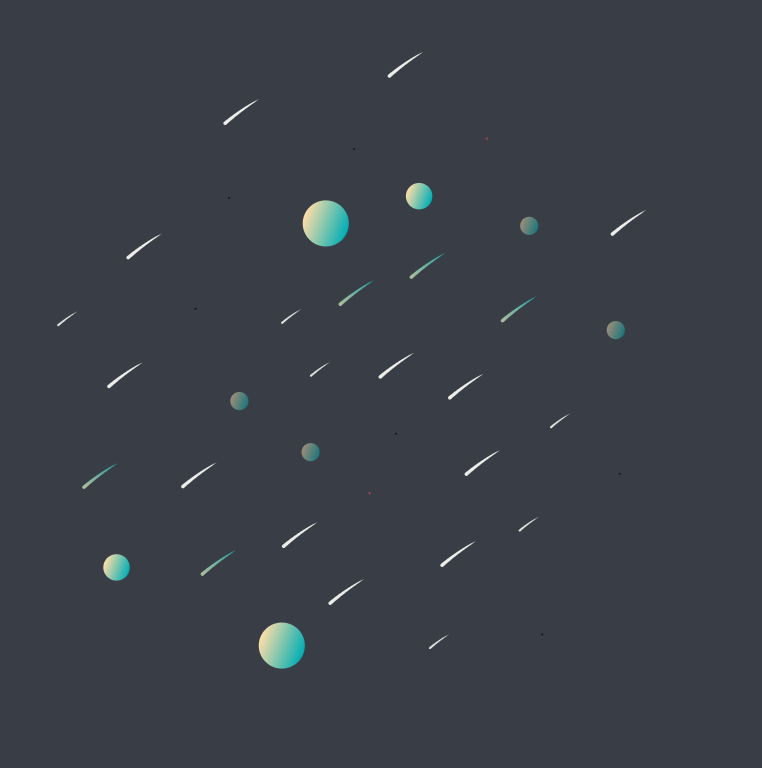
Give the GLSL for this background, as a WebGL 1 fragment shader.

```glsl
precision highp float;
uniform vec2 u_resolution;

// Lengths are fractions of the canvas height
const vec3 SKY = vec3(0.2235, 0.2431, 0.2745);
const vec3 CREAM = vec3(1.0, 0.87, 0.66);
const vec3 TEAL = vec3(0.0, 0.68, 0.71);
const vec3 WHITE = vec3(0.95, 0.95, 0.93);
const vec3 NAVY = vec3(0.06, 0.08, 0.19);
const vec3 RED = vec3(0.75, 0.25, 0.30);

const vec2 FIELD_CENTER = vec2(0.475, 0.51);
const float FIELD_RADIUS = 0.41;
const float FIELD_POWER = 0.58;   // above 0.5 gathers items at the center
const float JITTER = 0.035;
const float GOLDEN_ANGLE = 2.39996;
const float START_ANGLE = 0.6;
const float ITEM_COUNT = 39.0;
const float SHUFFLE_STEP = 16.0;  // shares no factor with ITEM_COUNT
const float SHUFFLE_START = 3.0;

const vec2 FALL_DIR = vec2(0.814, 0.581);
const vec2 SHADE_DIR = vec2(0.94, -0.34);
const vec2 LONG_STREAK = vec2(0.054, 0.0023);  // length, half width
const vec2 SHORT_STREAK = vec2(0.031, 0.0014);
const float LARGE_DISC = 0.030;
const float MEDIUM_DISC = 0.0172;
const float DIM_DISC = 0.0118;
const float SPECK = 0.0013;
const float BOW = 0.0012;

vec2 hash2(float n) {
    return fract(sin(vec2(n, n + 17.3) * vec2(12.9898, 78.233)) * 4375.85);
}

// Pixel coverage of a signed distance
float coverage(float dist, float pixel) {
    return clamp(0.5 - dist / pixel, 0.0, 1.0);
}

// Bowed streak with a round tail and a sharp tip; x = coverage, y = place along it
vec2 streak(vec2 q, vec2 size, float pixel) {
    float along = dot(q, FALL_DIR);
    float across = dot(q, vec2(-FALL_DIR.y, FALL_DIR.x));
    float t = clamp(along / size.x + 0.5, 0.0, 1.0);
    across -= BOW * (4.0 * t * (1.0 - t) - 0.5) * size.x / LONG_STREAK.x;
    float halfWidth = size.y * pow(1.0 - t, 0.6);
    float dist = length(vec2(along - (t - 0.5) * size.x, across)) - halfWidth;
    float thinFade = clamp(2.0 * halfWidth / pixel, 0.0, 1.0);
    return vec2(coverage(dist, pixel) * thinFade, t);
}

// Evenly spread spiral place, loosened by jitter
vec2 scatter(float i) {
    float radius = FIELD_RADIUS * pow((i + 0.5) / ITEM_COUNT, FIELD_POWER);
    float angle = START_ANGLE + i * GOLDEN_ANGLE;
    return FIELD_CENTER + radius * vec2(cos(angle), sin(angle))
        + JITTER * (hash2(i + 1.0) - 0.5);
}

// Color and opacity of one item; kind picks its family
vec4 item(vec2 q, float kind, float pixel) {
    // Streaks: long white, long tinted, short white
    if (kind < 23.0) {
        bool isShort = kind >= 17.0;
        vec2 s = streak(q, isShort ? SHORT_STREAK : LONG_STREAK, pixel);
        bool tinted = kind >= 12.0 && !isShort;
        vec3 color = tinted ? mix(CREAM, TEAL, mix(0.25, 0.9, s.y)) : WHITE;
        float opacity = tinted ? 0.85 : (isShort ? 0.9 : 0.97);
        return vec4(color, s.x * opacity);
    }
    // Discs: large, medium, dim
    if (kind < 31.0) {
        float radius = kind < 25.0 ? LARGE_DISC : (kind < 27.0 ? MEDIUM_DISC : DIM_DISC);
        float shade = clamp(0.5 + 0.5 * dot(q, SHADE_DIR) / radius, 0.0, 1.0);
        float opacity = kind < 27.0 ? 1.0 : 0.5;
        return vec4(mix(CREAM, TEAL, shade), coverage(length(q) - radius, pixel) * opacity);
    }
    // Specks: navy, red
    return vec4(kind < 37.0 ? NAVY : RED, coverage(length(q) - SPECK, pixel));
}

void main() {
    float pixel = 1.0 / u_resolution.y;
    vec2 p = gl_FragCoord.xy * pixel;
    vec3 color = SKY;
    for (float i = 0.0; i < ITEM_COUNT; i += 1.0) {
        float kind = mod(i * SHUFFLE_STEP + SHUFFLE_START, ITEM_COUNT);
        vec4 layer = item(p - scatter(i), kind, pixel);
        color = mix(color, layer.rgb, layer.a);
    }
    gl_FragColor = vec4(color, 1.0);
}
```
